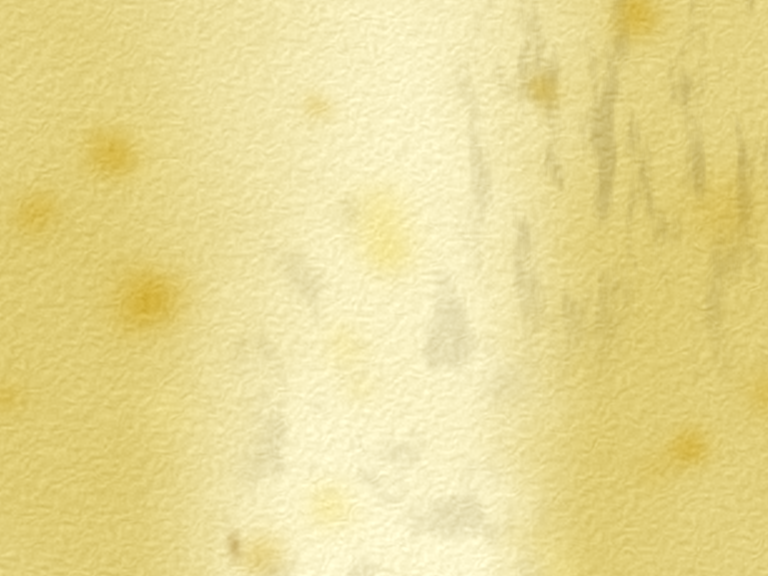
A Shadertoy shader for this texture:

```glsl
// Aged yellow parchment: a pale vertical glow, ochre stains, grey wear and leathery grain.
#define OCHRE vec3(0.865, 0.785, 0.430)
#define CREAM vec3(0.980, 0.950, 0.775)
#define GOLD vec3(0.820, 0.680, 0.190)
#define LEMON vec3(0.955, 0.895, 0.560)
#define UMBER vec3(0.700, 0.580, 0.280)
#define GRAIN_SCALE 125.0
#define GRAIN_DEPTH 0.065
#define SPECK_DEPTH 0.030
#define WEAR_DEPTH 0.130
#define EDGE_WARP 0.030

// Centre x, centre y, radius and strength, in units of canvas height
const vec4 goldStains[12] = vec4[12](
    vec4(1.104, 0.978, 0.040, 0.70), vec4(0.946, 0.842, 0.030, 0.42),
    vec4(0.549, 0.816, 0.028, 0.28), vec4(0.196, 0.735, 0.042, 0.68),
    vec4(0.062, 0.632, 0.037, 0.52), vec4(0.260, 0.478, 0.060, 0.85),
    vec4(1.260, 0.638, 0.070, 0.36), vec4(1.198, 0.222, 0.034, 0.66),
    vec4(1.140, 0.185, 0.035, 0.22), vec4(1.330, 0.317, 0.040, 0.42),
    vec4(0.008, 0.312, 0.034, 0.38), vec4(0.455, 0.035, 0.045, 0.40));

const vec4 lemonStains[8] = vec4[8](
    vec4(0.655, 0.630, 0.055, 0.62), vec4(0.680, 0.560, 0.045, 0.68),
    vec4(0.605, 0.400, 0.038, 0.38), vec4(0.575, 0.115, 0.045, 0.55),
    vec4(0.290, 0.280, 0.040, 0.30), vec4(0.965, 0.012, 0.045, 0.40),
    vec4(0.625, 0.330, 0.030, 0.25), vec4(0.235, 0.740, 0.080, 0.15));

float hash(vec2 p) {
    vec3 q = fract(p.xyx * 0.1031);
    q += dot(q, q.yzx + 33.33);
    return fract((q.x + q.y) * q.z);
}

float noise(vec2 p) {
    vec2 cell = floor(p), f = fract(p);
    f = f * f * (3.0 - 2.0 * f);
    float low = mix(hash(cell), hash(cell + vec2(1, 0)), f.x);
    float high = mix(hash(cell + vec2(0, 1)), hash(cell + vec2(1, 1)), f.x);
    return mix(low, high, f.y);
}

float fbm(vec2 p) {
    float sum = 0.0, weight = 0.5;
    for (int i = 0; i < 5; i++) {
        sum += weight * noise(p);
        p = mat2(1.6, 1.2, -1.2, 1.6) * p + 17.3;
        weight *= 0.5;
    }
    return sum;
}

float stain(vec2 p, vec4 spot) {
    vec2 d = (p - spot.xy) / spot.z;
    return spot.w * exp(-dot(d, d));
}

// Pale column, wide and soft at the top, tighter at the bottom
float glow(vec2 p) {
    float left = smoothstep(mix(0.24, 0.06, p.y), mix(0.48, 0.80, p.y), p.x);
    float right = 1.0 - smoothstep(mix(0.84, 0.68, p.y), mix(1.01, 1.18, p.y), p.x);
    float lowLight = exp(-dot((p - vec2(0.67, 0.0)) * vec2(3.5, 4.0), (p - vec2(0.67, 0.0)) * vec2(3.5, 4.0)));
    float edgeLight = 0.10 + 0.14 * smoothstep(0.45, 1.0, p.y) + 0.06 * smoothstep(1.1, 1.3, p.x) * (1.0 - p.y);
    return mix(edgeLight, 0.95, left * right) + 0.14 * lowLight;
}

// Embossed height difference of the leather surface
float leather(vec2 p) {
    vec2 q = p * GRAIN_SCALE * vec2(0.85, 1.1);
    q += 1.5 * vec2(noise(p * 45.0), noise(p * 45.0 + 31.0));
    return noise(q) - noise(q + vec2(0.35, -0.65));
}

void mainImage(out vec4 fragColor, in vec2 fragCoord) {
    vec2 p = fragCoord / iResolution.y;
    vec2 warp = vec2(fbm(p * 14.0), fbm(p * 14.0 + 50.0)) - 0.48;
    vec2 stained = p + EDGE_WARP * warp;

    // Broad light and mottling
    float light = glow(p + 0.06 * warp) + 0.20 * (fbm(p * 5.0 + 8.0) - 0.48);
    vec3 color = mix(OCHRE, CREAM, clamp(light, -0.1, 1.15));

    // Grey wear, streaked downwards on the right and blotched low in the centre
    float blotch = smoothstep(0.50, 0.75, fbm(p * vec2(13.0, 10.0) + 4.0));
    float streak = smoothstep(0.48, 0.72, fbm(p * vec2(24.0, 7.0) + 70.0));
    float centre = smoothstep(0.35, 0.5, p.x) * (1.0 - smoothstep(0.85, 1.0, p.x)) * smoothstep(0.75, 0.4, p.y);
    float rightSide = smoothstep(0.72, 0.92, p.x) * smoothstep(0.25, 0.65, p.y);
    float wear = 0.7 * blotch * centre + streak * rightSide;
    wear += stain(stained, vec4(0.608, 0.640, 0.016, 0.60)) + stain(stained, vec4(0.870, 0.335, 0.040, 0.45));
    color *= 1.0 - WEAR_DEPTH * wear * vec3(0.8, 0.9, 1.2);

    // Stains
    float lemon = 0.0, gold = 0.0;
    for (int i = 0; i < 8; i++) lemon += stain(stained, lemonStains[i]);
    for (int i = 0; i < 12; i++) gold += stain(stained, goldStains[i]);
    color = mix(color, LEMON, min(lemon, 1.0));
    color = mix(color, GOLD, min(gold, 0.9));
    vec2 scar = vec2(0.408, 0.055) + (stained - vec2(0.408, 0.055)) * vec2(2.0, 1.0);
    color = mix(color, UMBER, stain(scar, vec4(0.408, 0.055, 0.026, 0.55)));

    // Surface grain
    float speck = noise(p * 230.0) - 0.5;
    float relief = GRAIN_DEPTH * leather(p) + SPECK_DEPTH * speck;
    color += relief * vec3(0.9, 1.0, 1.25);
    fragColor = vec4(clamp(color, 0.0, 1.0), 1.0);
}
```
